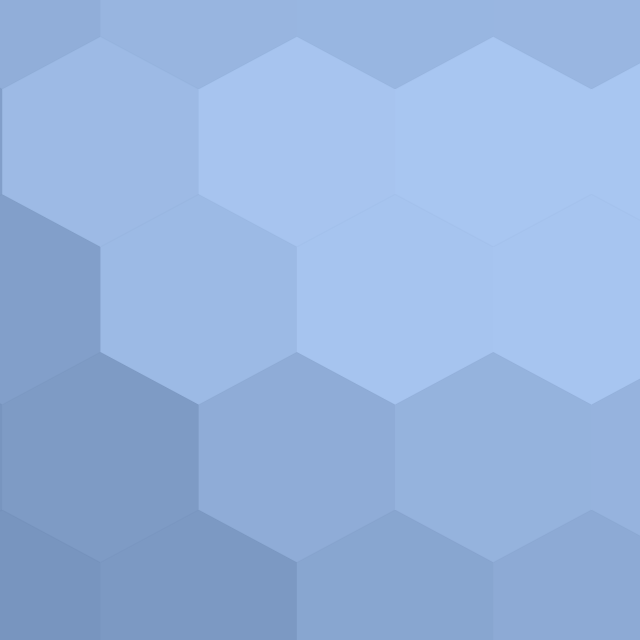
Write a Shadertoy shader that draws this background.

```glsl
// Flat blue hexagons, slightly squashed, in staggered rows.
// The two nearest cell centres give the tile and its smooth border;
// each tile takes one tone from a broad light falling from the right.

#define CELL_WIDTH  0.3069                  // hexagon width, canvas heights
#define ROW_PITCH   0.2465                  // distance between rows
#define ORIGIN      vec2(0.0035, -0.0250)   // first centre, from the top left
#define DARK_BLUE   vec3(0.467, 0.580, 0.745)
#define LIGHT_BLUE  vec3(0.659, 0.776, 0.945)
#define LIGHT_ROW   1.45                    // row at the middle of the light
#define SEAM_WIDTH  0.007                   // in hexagon widths
#define SEAM_DEPTH  0.014

const float ROW_HEIGHT = 0.8660254;         // row pitch of a unit hexagon

// Tone of a whole tile: a slanting ramp across, a soft band down.
vec3 tileColor(vec2 cell) {
    float ramp = 1.0 / (1.0 + exp(-2.4 * (cell.x - 0.5 * (cell.y - 1.0))));
    float fromBand = cell.y - LIGHT_ROW;
    float band = 0.46 + 0.54 * exp(-0.2 * pow(abs(fromBand), 4.0));
    return mix(DARK_BLUE, LIGHT_BLUE, ramp * band);
}

void mainImage(out vec4 fragColor, in vec2 fragCoord) {
    vec2 uv = fragCoord / iResolution.y;
    vec2 grid = (vec2(uv.x, 1.0 - uv.y) - ORIGIN) / vec2(CELL_WIDTH, ROW_PITCH);
    float pixel = 1.0 / (iResolution.y * CELL_WIDTH);

    // Find the nearest and second nearest centres; xy = cell, z = distance squared.
    vec3 nearest = vec3(0.0, 0.0, 1e3);
    vec3 second = nearest;
    for (int j = 0; j < 2; j++) {
        float row = floor(grid.y) + float(j);
        float shift = 0.5 * mod(row, 2.0);
        for (int i = 0; i < 2; i++) {
            vec2 cell = vec2(floor(grid.x - shift) + float(i) + shift, row);
            vec2 offset = (grid - cell) * vec2(1.0, ROW_HEIGHT);
            vec3 candidate = vec3(cell, dot(offset, offset));
            if (candidate.z < nearest.z) {
                second = nearest;
                nearest = candidate;
            } else if (candidate.z < second.z) {
                second = candidate;
            }
        }
    }

    // Blend across the shared border, whose centres lie one unit apart.
    float border = 0.5 * (second.z - nearest.z);
    float cover = clamp(0.5 + border / pixel, 0.0, 1.0);
    vec3 color = mix(tileColor(second.xy), tileColor(nearest.xy), cover);

    // Faint seam along the slanted borders.
    float slanted = step(0.5, abs(second.y - nearest.y));
    float seam = 1.0 - smoothstep(0.0, max(SEAM_WIDTH, pixel), border);
    color -= SEAM_DEPTH * slanted * seam;

    fragColor = vec4(color, 1.0);
}
```
